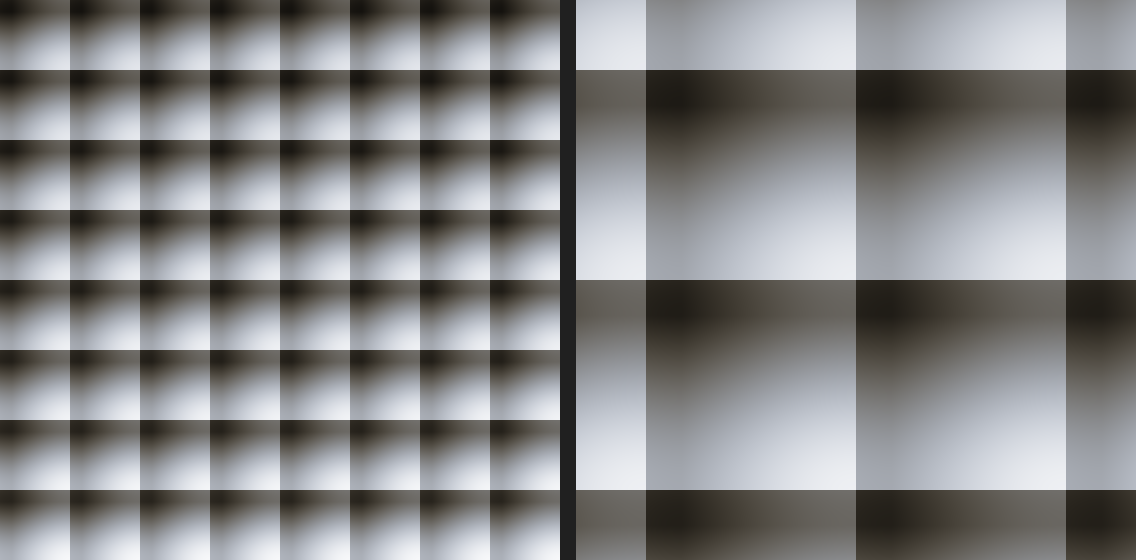
Left: the whole. Right: its middle third, enlarged.
This pattern is drawn by a WebGL 1 fragment shader. Its source:

```glsl
precision highp float;

uniform vec2 u_resolution;

#define REPEATS 8.0
#define DIP 0.17
#define EDGE_LIFT 0.06
#define CURVE 1.1
#define RISE_ACROSS 0.28
#define RISE_DOWN 0.54
#define BASE_TOP 0.07
#define BASE_BOTTOM 0.15
#define TINT vec3(0.02, 0.0, -0.035)

const float PI = 3.14159265;

// Shallow dip near the cell's start, then a sine rise to 1 at its end
float ramp(float x) {
  float t = x - DIP;
  float rise = sin(0.5 * PI * pow(max(t, 0.0) / (1.0 - DIP), CURVE));
  float dip = min(t, 0.0) / DIP;
  return rise + EDGE_LIFT * dip * dip;
}

// Warm shadows, cool midtones, neutral ends
vec3 tone(float light) {
  return clamp(light + TINT * sin(2.0 * PI * light), 0.0, 1.0);
}

// Cell coordinates run right and down from each upper left corner
vec3 shadedGrid(vec2 uv) {
  vec2 down = vec2(uv.x, 1.0 - uv.y);
  vec2 cell = fract(down * REPEATS);
  float light = mix(BASE_TOP, BASE_BOTTOM, down.y);
  light += RISE_ACROSS * ramp(cell.x) + RISE_DOWN * ramp(cell.y);
  return tone(clamp(light, 0.0, 1.0));
}

void main() {
  // Four samples per pixel smooth the steps between cells
  vec3 color = vec3(0.0);
  for (int j = 0; j < 2; j++) {
    for (int i = 0; i < 2; i++) {
      vec2 offset = (vec2(float(i), float(j)) - 0.5) * 0.5;
      color += shadedGrid((gl_FragCoord.xy + offset) / u_resolution);
    }
  }
  gl_FragColor = vec4(color * 0.25, 1.0);
}
```
